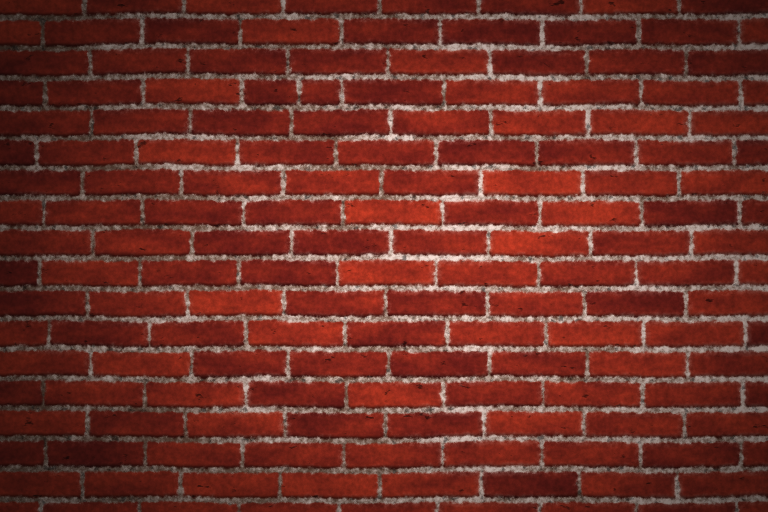
A Shadertoy shader for this texture:

```glsl
// Weathered red brick wall in running bond with pale, crumbling mortar and dark corners.

float hash(vec2 p) {
    vec3 q = fract(vec3(p.xyx) * 0.1031);
    q += dot(q, q.yzx + 33.33);
    return fract((q.x + q.y) * q.z);
}

vec2 gradient(vec2 cell) {
    float angle = 6.2832 * hash(cell + 17.0);
    return vec2(cos(angle), sin(angle));
}

// Gradient noise, roughly -0.7 to 0.7
float noise(vec2 p) {
    vec2 i = floor(p), f = fract(p);
    vec2 u = f * f * f * (f * (f * 6.0 - 15.0) + 10.0);
    vec2 e = vec2(1.0, 0.0);
    float low = mix(dot(gradient(i), f), dot(gradient(i + e), f - e), u.x);
    float high = mix(dot(gradient(i + e.yx), f - e.yx), dot(gradient(i + 1.0), f - 1.0), u.x);
    return mix(low, high, u.y);
}

float fbm(vec2 p) {
    float sum = 0.0, amplitude = 0.6;
    for (int i = 0; i < 4; i++) {
        sum += amplitude * noise(p);
        p = mat2(1.6, 1.2, -1.2, 1.6) * p + 5.3;
        amplitude *= 0.55;
    }
    return sum;
}

float roundedBox(vec2 p, vec2 halfSize, float radius) {
    vec2 q = abs(p) - halfSize + radius;
    return length(max(q, 0.0)) + min(max(q.x, q.y), 0.0) - radius;
}

void mainImage(out vec4 fragColor, in vec2 fragCoord) {
    vec2 uv = fragCoord / iResolution.xy;
    vec2 p = vec2(uv.x * 1.5, uv.y);
    float pixel = 16.95 / iResolution.y;

    // Courses run downward; one unit is the height of a course
    float y = (1.0 - p.y) * 16.95 - 0.56 + 0.09 * noise(p * vec2(5.0, 3.0));
    float row = floor(y);
    float stagger = mod(row, 2.0) < 0.5 ? 0.45 : 0.88;
    float x = p.x / 0.1943 - stagger + 0.12 * (hash(vec2(row + 40.0, 3.0)) - 0.5);
    x += 0.05 * noise(vec2(x * 0.7, row * 7.37));
    float column = floor(x);
    vec2 id = vec2(column, row) + 60.0;

    // A rare brick is cut in two
    vec2 local = vec2(fract(x) * 3.29, fract(y) - 0.5);
    float cut = hash(id + 9.0) > 0.985 ? 1.9 : 3.29;
    float start = local.x > cut ? cut : 0.0;
    float width = start > 0.0 ? 3.29 - cut : cut;
    local.x -= start + 0.5 * width;

    // Worn brick outline
    vec2 grainPos = vec2(p.x, -p.y) * 16.95;
    float rough = fbm(grainPos * 2.3);
    float fine = fbm(grainPos * 6.0 + 31.0);
    float edge = roundedBox(local, vec2(0.5 * width - 0.065, 0.415), 0.07);
    edge += 0.11 * rough + 0.05 * fine;
    float mortar = smoothstep(-0.03 - pixel * 0.6, 0.03 + pixel * 0.6, edge);

    // Fired clay: tone per brick, streaks, blotches and pits
    float tone = hash(id) * 0.75 + 0.9 * fbm(grainPos * vec2(0.5, 1.4) + id * 3.7) + 0.12;
    vec3 brick = mix(vec3(0.41, 0.115, 0.095), vec3(0.67, 0.205, 0.13), clamp(tone, 0.0, 1.0));
    brick *= 1.0 + 0.28 * fine + 0.15 * rough;
    brick *= 1.0 - 0.5 * smoothstep(0.3, 0.5, fbm(grainPos * vec2(1.6, 3.0) + 77.0));

    // Shaded lower lip of each brick
    float lip = smoothstep(0.2, 0.42, local.y) * smoothstep(-0.16, -0.02, edge);
    brick *= 1.0 - 0.5 * lip;

    // Lime haze, strongest toward the right and close to the joints
    float lime = 0.45 + 0.7 * fbm(p * 5.0 + 12.0) + 0.2 * (p.x - 0.75);
    float haze = smoothstep(-0.2, 0.04, edge) * smoothstep(0.2, 0.9, lime + 0.7 * fine);
    brick = mix(brick, vec3(0.72, 0.55, 0.5), 0.42 * haze);

    // Mortar from damp brown to chalky white
    float chalk = smoothstep(-0.05, 0.95, lime + 0.7 * fine + 0.35 * rough);
    vec3 joint = mix(vec3(0.42, 0.31, 0.25), vec3(0.92, 0.83, 0.79), chalk);
    joint *= 1.0 - 0.45 * smoothstep(0.1, 0.45, fbm(grainPos * 3.1 + 50.0));

    // Light pooled at the centre
    float distanceFromLight = length((p - vec2(0.82, 0.5)) * vec2(0.8, 1.0));
    float light = mix(1.06, 0.4, smoothstep(0.12, 0.82, distanceFromLight));
    fragColor = vec4(mix(brick, joint, mortar) * light, 1.0);
}
```
